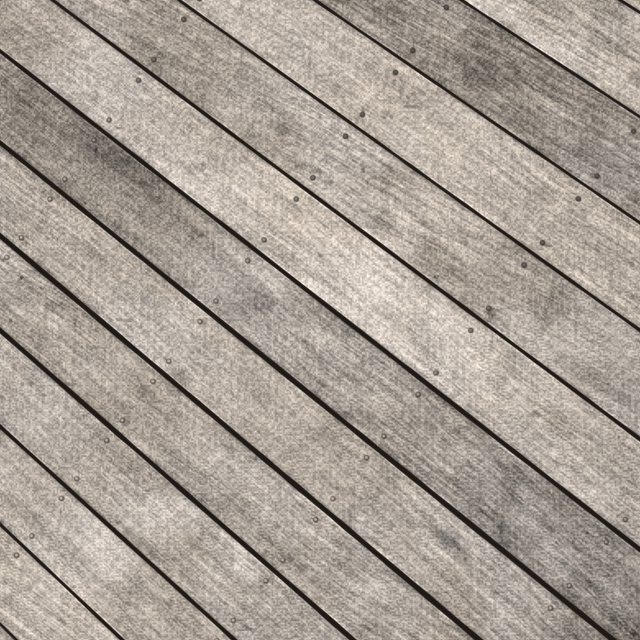
Give the GLSL for this texture, as a WebGL 2 fragment shader.

```glsl
#version 300 es
precision highp float;
// Weathered grey deck boards running diagonally, with dark gaps and rows of paired screws.

#define VANISH vec2(-4.466, -3.40)  // where the gaps converge, y pointing down
#define MID_SLOPE 0.7782            // slope of gap number two
#define GAP_THIN 0.017              // half gap, in board widths
#define GAP_EXTRA 0.016
#define SCREW_INSET 0.17
#define SCREW_RADIUS 0.0044
#define GRAIN 0.25
#define SPECKLE 0.36
#define BLOTCH 0.16
#define WOOD vec3(1.0, 0.942, 0.878)
#define GAP_COLOR vec3(0.125, 0.10, 0.088)

uniform vec2 u_resolution;
out vec4 fragColor;

// Brightness of each board, from upper right to lower left
const float TONE[12] = float[12](0.72, 0.59, 0.71, 0.66, 0.72, 0.59,
                                 0.69, 0.67, 0.69, 0.72, 0.74, 0.75);

float hash(vec2 p) {
    return fract(sin(dot(p, vec2(127.1, 311.7))) * 43758.5453);
}

float noise(vec2 p) {
    vec2 i = floor(p), f = fract(p);
    f = f * f * (3.0 - 2.0 * f);
    return mix(mix(hash(i), hash(i + vec2(1, 0)), f.x),
               mix(hash(i + vec2(0, 1)), hash(i + vec2(1, 1)), f.x), f.y);
}

float fbm(vec2 p) {
    float sum = 0.0, amp = 0.5;
    for (int i = 0; i < 4; i++) {
        sum += amp * noise(p);
        p = p * 2.03 + 17.3;
        amp *= 0.5;
    }
    return sum / 0.9375;
}

// Board number at a point, and the slope of the line for a board number
float boardAt(vec2 p) {
    float t = (p.y - VANISH.y) / (p.x - VANISH.x) - MID_SLOPE;
    return 1.97 + 31.44 * t - 7.43 * t * t;
}

float slopeOf(float board) {
    float u = (board - 1.97) / 31.44;
    return MID_SLOPE + u + 0.236 * u * u;
}

// Screw centre where a board line crosses a joist line
vec2 screwCenter(float board, float row) {
    float start = 0.310 + 0.370 * row + 0.027 * row * row;
    float lean = 0.744 + 0.044 * row - 0.0035 * row * row;
    float s = slopeOf(board);
    float y = (s * (start - VANISH.x) + VANISH.y) / (1.0 + s * lean);
    return vec2(start - lean * y, y);
}

// Soft irregular dark patch
float stain(vec2 p, vec2 center, vec2 size) {
    vec2 d = (p - center) * mat2(0.78, 0.62, -0.62, 0.78) / size;
    return smoothstep(1.2, 0.2, length(d) + 1.1 * (fbm(p * 28.0) - 0.5));
}

void main() {
    vec2 p = gl_FragCoord.xy / u_resolution;
    p.y = 1.0 - p.y;
    float pixel = 1.0 / u_resolution.y;
    float board = boardAt(p);
    float id = floor(board);
    float across = board - id;
    float along = dot(p, vec2(0.78, 0.62));
    float seed = hash(vec2(id, 4.7));

    // Board tone, broad light and weathered blotches
    float tone = TONE[clamp(int(id) + 3, 0, 11)];
    tone += 0.08 * exp(-9.0 * dot(p - vec2(0.53, 0.38), p - vec2(0.53, 0.38)));
    tone -= 0.05 * smoothstep(0.75, 1.15, p.x * 0.6 + p.y * 0.6);
    float cloud = fbm(p * 7.0 + seed * 40.0);
    tone += BLOTCH * (cloud - 0.5);
    tone += BLOTCH * (fbm(vec2(along * 8.0, board * 5.0) + seed * 31.0) - 0.5);

    // Thin fibres crossing each board at a slight angle, then fine speckle
    float drift = board + (1.6 * seed - 0.5) * along + 0.10 * noise(p * 8.0);
    float fibre = 0.35 * noise(vec2(along * 16.0, drift * 19.0) + seed * 53.0)
                + 0.65 * noise(vec2(along * 34.0, drift * 46.0));
    float streaky = 0.5 + 0.9 * noise(p * 5.0 + seed * 8.0);
    tone += GRAIN * streaky * (fibre - 0.5);
    tone += SPECKLE * (0.68 * noise(p * 390.0) + 0.32 * noise(p * 190.0 + 9.0) - 0.5);

    // Stains and small scattered spots
    tone -= 0.22 * stain(p, vec2(0.70, 0.845), vec2(0.055, 0.016));
    tone -= 0.10 * stain(p, vec2(0.20, 0.25), vec2(0.10, 0.045));
    tone -= 0.08 * smoothstep(0.66, 0.80, fbm(p * 15.0 + 3.0));
    tone -= 0.14 * smoothstep(0.91, 0.99, noise(p * 60.0 + 21.0));
    vec3 color = tone * mix(WOOD, vec3(1.0, 0.955, 0.91), smoothstep(0.35, 0.75, cloud));

    // Screws: a dark rim around a head that is paler toward the lower left
    for (int row = 0; row < 4; row++) {
        for (int side = 0; side < 2; side++) {
            float inset = side == 0 ? SCREW_INSET : 1.0 - SCREW_INSET;
            vec2 offset = p - screwCenter(id + inset, float(row));
            float d = length(offset);
            float rim = 1.0 - smoothstep(-pixel, pixel, d - SCREW_RADIUS);
            float head = 1.0 - smoothstep(-pixel, pixel, length(offset + 0.0006) - 0.5 * SCREW_RADIUS);
            float pale = smoothstep(-1.0, 4.0, board);
            color = mix(color, vec3(0.23, 0.20, 0.18), (0.85 - 0.2 * pale) * rim);
            color = mix(color, mix(vec3(0.36), vec3(0.80, 0.77, 0.73), pale), 0.85 * head);
        }
    }

    // Worn pale edges and the dark gaps between boards
    float halfGap = GAP_THIN + GAP_EXTRA * exp(-0.12 * (board - 4.0) * (board - 4.0));
    halfGap += 0.006 * (noise(vec2(along * 30.0, floor(board + 0.5) * 7.0)) - 0.5);
    float edge = min(across, 1.0 - across) - halfGap;
    float soft = length(vec2(dFdx(board), dFdy(board))) * 0.9;
    float worn = smoothstep(0.5, 0.9, noise(vec2(along * 15.0, id * 5.0 + step(0.5, across))));
    color += 0.12 * worn * (1.0 - smoothstep(0.006, 0.025, edge));
    color *= 1.0 - 0.14 * (1.0 - smoothstep(0.0, 0.05, edge)) * (1.0 - worn);
    color = mix(GAP_COLOR, color, smoothstep(-soft, soft, edge));
    fragColor = vec4(clamp(color, 0.0, 1.0), 1.0);
}
```
